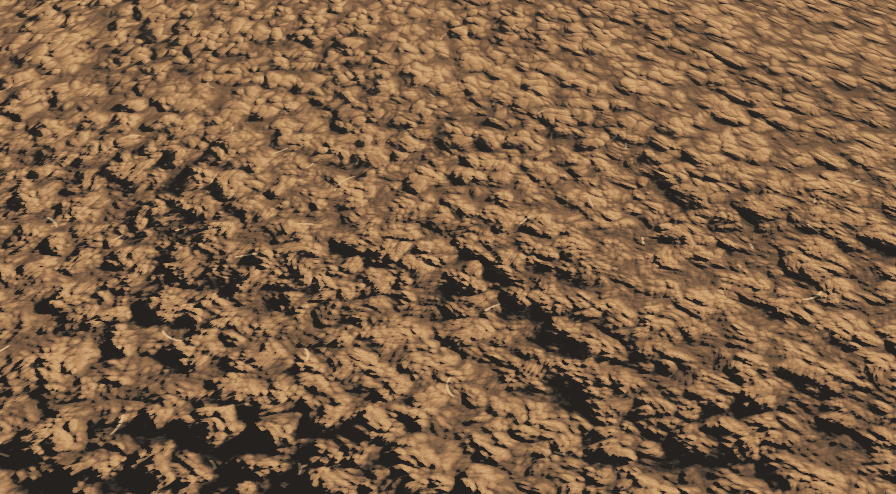
This texture is drawn by a WebGL 1 fragment shader. Its source:

```glsl
precision highp float;
uniform vec2 u_resolution;

#define HORIZON 0.85
#define SQUASH 1.6
#define CLOD_FREQ 13.0
#define RELIEF 0.40
#define SWELL 0.02
#define SUN_DIR vec2(0.77, 0.64)
#define SUN_NEAR 0.40
#define SUN_FAR 0.84
#define LIT_TONE 0.68
#define SLOPE_GAIN 0.30
#define STRAW_FREQ 9.0
#define STRAW_SHARE 0.28

vec2 hash2(vec2 p) {
  vec2 k = vec2(dot(p, vec2(127.1, 311.7)), dot(p, vec2(269.5, 183.3)));
  return fract(sin(k) * 43758.55);
}

// Turns each octave so that cell rows never line up
vec2 turn(vec2 p) {
  return vec2(0.8 * p.x - 0.6 * p.y, 0.6 * p.x + 0.8 * p.y);
}

// Cellular field of rounded lumps with random size and height
float lumps(vec2 p) {
  vec2 cell = floor(p);
  float top = 0.0;
  for (int j = -1; j <= 1; j++) {
    for (int i = -1; i <= 1; i++) {
      vec2 id = cell + vec2(float(i), float(j));
      vec2 rnd = hash2(id);
      vec2 d = id + rnd - p;
      float size = fract(rnd.x * 17.3 + rnd.y * 9.1);
      float radius = 0.5 + 0.35 * size;
      float height = 0.45 + 0.55 * fract(size * 7.7);
      float dome = height * (1.0 - dot(d, d) / (radius * radius));
      float blend = max(0.08 - abs(dome - top), 0.0);
      top = max(top, dome) + blend * blend / 0.32;
    }
  }
  return top;
}

// Height of swells plus four sizes of clod, and openness to the sky
vec2 soil(vec2 p, float detail) {
  float swell = sin(4.6 * p.x + 9.8 * p.y + 1.4 * sin(6.5 * p.x - 4.0 * p.y))
              + 0.6 * sin(11.0 * p.x - 15.0 * p.y + 2.0 * sin(5.5 * p.y + 1.0));
  vec2 q = p + 0.006 * sin(p.yx * 61.0 + 2.0 * sin(p * 23.0));
  float f = CLOD_FREQ;
  float big = lumps(q * f);
  float h = big / f;
  q = turn(q);
  f *= 2.3;
  float middle = lumps(q * f + 11.3);
  h += middle / f;
  q = turn(q);
  f *= 2.3;
  float small = lumps(q * f + 37.9);
  h += 1.1 * detail * small / f;
  q = turn(q);
  f *= 2.2;
  h += 0.8 * detail * detail * lumps(q * f + 53.1) / f;
  float open = 0.4 * big + 0.35 * middle + 0.25 * mix(0.55, small, detail);
  return vec2(SWELL * swell + RELIEF * h, open);
}

// Scattered bent fibres
float straw(vec2 p, float pixel) {
  p *= STRAW_FREQ;
  float aa = pixel * STRAW_FREQ;
  vec2 cell = floor(p);
  float cover = 0.0;
  for (int j = -1; j <= 1; j++) {
    for (int i = -1; i <= 1; i++) {
      vec2 id = cell + vec2(float(i), float(j));
      vec2 rnd = hash2(id + 71.0);
      vec2 kind = hash2(id + 133.0);
      vec2 d = p - id - rnd;
      float angle = 6.283 * kind.y;
      float c = cos(angle), s = sin(angle);
      d = vec2(c * d.x + s * d.y, c * d.y - s * d.x);
      float halfLength = 0.06 + 0.26 * rnd.x * rnd.y;
      d.y += (rnd.x - 0.5) * 3.0 * d.x * d.x;
      d.x -= clamp(d.x, -halfLength, halfLength);
      float line = 1.0 - smoothstep(0.008, 0.018 + aa, length(d));
      cover = max(cover, line * step(kind.x, STRAW_SHARE));
    }
  }
  return cover;
}

vec3 soilColour(float tone) {
  vec3 c = vec3(0.14, 0.13, 0.12);
  c = mix(c, vec3(0.28, 0.24, 0.20), clamp((tone - 0.06) / 0.16, 0.0, 1.0));
  c = mix(c, vec3(0.45, 0.34, 0.25), clamp((tone - 0.22) / 0.18, 0.0, 1.0));
  c = mix(c, vec3(0.59, 0.44, 0.31), clamp((tone - 0.40) / 0.17, 0.0, 1.0));
  c = mix(c, vec3(0.70, 0.53, 0.36), clamp((tone - 0.57) / 0.17, 0.0, 1.0));
  return mix(c, vec3(0.81, 0.65, 0.46), clamp((tone - 0.74) / 0.22, 0.0, 1.0));
}

void main() {
  vec2 uv = gl_FragCoord.xy / u_resolution.x;
  float far = gl_FragCoord.y / u_resolution.y;

  // Receding ground
  float scale = max(HORIZON - uv.y, 0.1);
  vec2 p = vec2((uv.x - 0.5) / scale, -SQUASH * log(scale)) + 3.0;
  float pixel = 1.0 / (u_resolution.x * scale);
  float blur = smoothstep(0.4, 1.0, far);
  float detail = 1.0 - 0.75 * blur;

  // Steepest rise toward the low sun decides the shadow
  vec2 ground = soil(p, detail);
  float rise = -1.0;
  float reach = 0.005;
  for (int i = 0; i < 11; i++) {
    rise = max(rise, (soil(p + SUN_DIR * reach, detail).x - ground.x) / reach);
    reach *= 1.4;
  }
  float sun = mix(SUN_NEAR, SUN_FAR, far) + 0.22 * (uv.x - 0.5);
  float soft = 0.2 + 0.08 * blur;
  float lit = 1.0 - smoothstep(-soft, soft, rise - sun);

  // Facing slope, dim pits and crumb grain
  float slope = (soil(p + SUN_DIR * 0.006, detail).x - ground.x) / 0.006;
  float grain = (lumps(turn(p) * 210.0) - 0.5) * mix(0.14, 0.03, blur);
  float shade = 0.05 + 0.10 * far + 0.4 * grain;
  float sunny = LIT_TONE + 0.06 * far - SLOPE_GAIN * clamp(slope, -0.8, 0.8) + grain;
  float pit = smoothstep(0.25, 0.62, ground.y);
  float tone = mix(shade, sunny, lit) * mix(0.55, 1.0, pit);

  vec3 colour = soilColour(tone);
  vec3 strawColour = vec3(0.88, 0.75, 0.56) * mix(0.5, 1.0, lit);
  colour = mix(colour, strawColour, straw(p, pixel) * mix(0.85, 0.35, blur));
  gl_FragColor = vec4(colour, 1.0);
}
```
